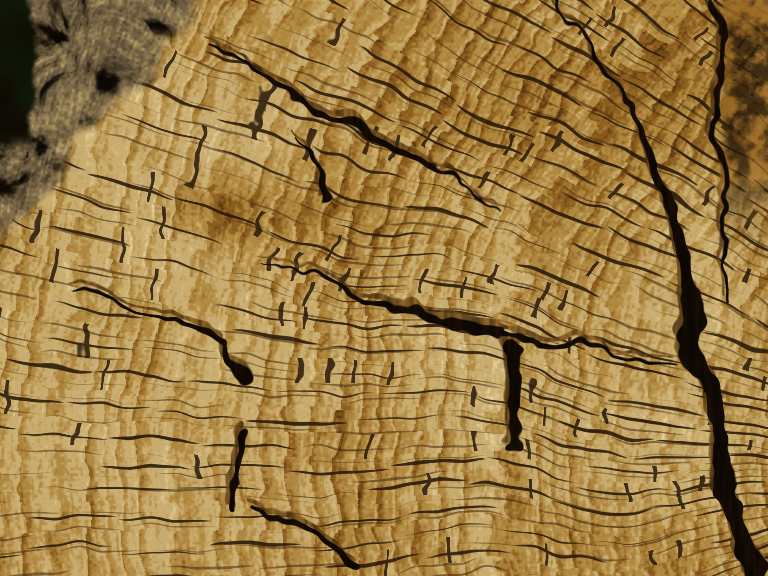
A Shadertoy shader for this texture:

```glsl
const vec3 BLACK = vec3(0.06, 0.035, 0.012);
const vec3 UMBER = vec3(0.33, 0.20, 0.06);
const vec3 BROWN = vec3(0.55, 0.37, 0.12);
const vec3 OCHRE = vec3(0.69, 0.535, 0.25);
const vec3 STRAW = vec3(0.79, 0.68, 0.44);
const vec3 CREAM = vec3(0.90, 0.82, 0.61);
const vec3 GREY = vec3(0.53, 0.45, 0.31);
const vec2 PITH = vec2(2.25, 0.12);

float hash(vec2 p) {
    return fract(sin(dot(p, vec2(127.1, 311.7))) * 43758.5453);
}

float noise(vec2 p) {
    vec2 i = floor(p), f = fract(p);
    f = f * f * (3.0 - 2.0 * f);
    vec2 e = vec2(0.0, 1.0);
    return mix(mix(hash(i), hash(i + e.yx), f.x),
               mix(hash(i + e.xy), hash(i + e.yy), f.x), f.y);
}

float fbm(vec2 p) {
    float sum = 0.0, amp = 0.5;
    for (int i = 0; i < 5; i++) {
        sum += amp * noise(p);
        p = p * 2.03 + 7.3;
        amp *= 0.5;
    }
    return sum;
}

vec2 wobble(vec2 p, float scale) {
    return vec2(noise(p * scale), noise(p * scale + 31.7)) - 0.5;
}

// 1 inside a line of half width w, soft at the edge
float stroke(float d, float w, float soft) {
    return 1.0 - smoothstep(w - soft, w + soft, d);
}

// Distance to a tapering split, negative inside
float split(vec2 p, vec2 a, vec2 b, float wa, float wb) {
    vec2 ab = b - a;
    float h = clamp(dot(p - a, ab) / dot(ab, ab), 0.0, 1.0);
    return length(p - a - ab * h) - mix(wa, wb, h);
}

// Broken radial checks; polar = (radius, angle)
float checks(vec2 polar, float count, float width, float soft) {
    float v = polar.y * count, row = floor(v);
    float s = polar.x * 6.0 + hash(vec2(row, count)) * 9.0;
    float k = hash(vec2(row, floor(s) + count));
    float d = abs(fract(v) - 0.5 - (k - 0.5) * 0.5) * polar.x / count;
    float w = width * (0.3 + 1.1 * hash(vec2(k, row))) * sqrt(sin(3.1416 * fract(s)));
    return stroke(d, w, soft) * step(0.2, k) * smoothstep(0.0, 0.0015, w);
}

// Large splits across the whole face
float splits(vec2 p) {
    p += 0.035 * wobble(p, 13.0) + 0.012 * wobble(p, 50.0);
    float d = split(p, vec2(0.95, 1.00), vec2(1.07, 0.85), 0.002, 0.004);
    d = min(d, split(p, vec2(1.07, 0.85), vec2(1.16, 0.65), 0.004, 0.009));
    d = min(d, split(p, vec2(1.16, 0.65), vec2(1.20, 0.43), 0.009, 0.017));
    d = min(d, split(p, vec2(1.20, 0.43), vec2(1.31, 0.00), 0.015, 0.021));
    d = min(d, split(p, vec2(1.25, 1.00), vec2(1.26, 0.48), 0.006, 0.003));
    d = min(d, split(p, vec2(0.13, 0.49), vec2(0.40, 0.42), 0.002, 0.007));
    d = min(d, split(p, vec2(0.46, 0.54), vec2(0.87, 0.42), 0.001, 0.010));
    d = min(d, split(p, vec2(0.87, 0.42), vec2(1.19, 0.37), 0.006, 0.002));
    d = min(d, split(p, vec2(0.36, 0.93), vec2(0.64, 0.76), 0.002, 0.008));
    d = min(d, split(p, vec2(0.64, 0.76), vec2(0.87, 0.65), 0.007, 0.001));
    d = min(d, split(p, vec2(0.89, 0.39), vec2(0.89, 0.22), 0.013, 0.006));
    d = min(d, split(p, vec2(0.40, 0.42), vec2(0.42, 0.35), 0.005, 0.010));
    d = min(d, split(p, vec2(0.42, 0.25), vec2(0.41, 0.13), 0.008, 0.004));
    d = min(d, split(p, vec2(0.52, 0.76), vec2(0.56, 0.67), 0.002, 0.007));
    return min(d, split(p, vec2(0.45, 0.13), vec2(0.61, 0.02), 0.003, 0.008));
}

vec3 woodRamp(float t) {
    vec3 c = mix(UMBER, BROWN, smoothstep(-0.1, 0.2, t));
    c = mix(c, OCHRE, smoothstep(0.2, 0.47, t));
    c = mix(c, STRAW, smoothstep(0.47, 0.75, t));
    return mix(c, CREAM, smoothstep(0.8, 1.15, t));
}

void mainImage(out vec4 fragColor, in vec2 fragCoord) {
    vec2 p = fragCoord / iResolution.y;
    float soft = max(0.001, 0.6 / iResolution.y);

    // Warped polar frame around the pith
    vec2 d = PITH - p - 0.05 * wobble(p, 4.0) - 0.012 * wobble(p, 24.0);
    vec2 polar = vec2(length(d), atan(d.y, d.x));

    // Growth rings, shifted from wedge to wedge
    float wedge = floor(polar.y * 38.0);
    float u = polar.x * 23.0 + 1.6 * noise(vec2(polar.x * 9.0, 2.0))
            + 0.35 * hash(vec2(wedge, 5.0)) + 0.25 * noise(p * 60.0);
    float ring = floor(u), f = fract(u);
    float block = hash(vec2(ring, wedge));

    // Tone of the sawn face
    float grain = noise(p * 210.0) + noise(vec2(polar.x * 230.0, polar.y * 70.0)) - 1.0;
    float tone = 0.63 + 0.6 * (fbm(p * 5.0) - 0.5) + 0.26 * grain + 0.12 * (block - 0.5);
    tone -= (0.14 + 0.25 * hash(vec2(ring, 3.0))) * smoothstep(0.45, 0.95, f);
    tone += 0.14 * stroke(abs(f - 0.12), 0.06, 0.06);
    tone += 0.16 * (1.0 - smoothstep(0.0, 0.5, p.x));
    tone -= 0.4 * exp(-dot(p - vec2(0.39, 0.63), (p - vec2(0.39, 0.63)) * vec2(110.0, 300.0)));
    tone -= 0.2 * smoothstep(0.25, 0.0, length(p - vec2(1.05, 0.9)) - 0.05);
    vec3 col = woodRamp(tone);

    // Ring steps and radial checks
    float stepMark = stroke(abs(f - 0.5) / 23.0, 0.004 * block, soft) * step(0.87, block);
    float fine = checks(polar, 38.0, 0.0027, soft);
    float faint = checks(polar + vec2(0.0, 0.3), 57.0, 0.0016, soft);
    col = mix(col, UMBER * 0.8, 0.55 * faint);
    col = mix(col, mix(BLACK, UMBER, 0.35), max(0.88 * fine, 0.85 * stepMark));

    // Crumbly wood at the right edge
    float crumbs = fbm(p * 38.0);
    float edge = smoothstep(1.255, 1.275, p.x + 0.02 * crumbs) * smoothstep(0.55, 0.75, p.y);
    col = mix(col, mix(UMBER * 0.5, BROWN * 1.1, smoothstep(0.3, 0.65, crumbs)), 0.85 * edge);

    // Splits with a lit, striped wall on the upper left
    float gap = splits(p);
    float wall = stroke(splits(p + vec2(0.007, -0.013)), 0.0, 0.002);
    float stripes = noise(vec2(p.x * 190.0, p.y * 25.0));
    col = mix(col, mix(UMBER * 0.6, BROWN, stripes), 0.85 * wall);
    col = mix(col, BLACK * (0.6 + stripes), stroke(gap, 0.0, soft * 1.5));

    // Grey bark and the shadow beyond it
    float rim = p.y - 0.60 - 1.15 * p.x + 0.16 * (fbm(p * 9.0) - 0.5);
    float rough = fbm(p * 28.0 + 3.0 * wobble(p, 12.0));
    vec3 bark = mix(BLACK, GREY, smoothstep(0.26, 0.5, rough));
    bark = mix(bark, STRAW, 0.7 * smoothstep(0.52, 0.72, rough)) * (0.8 + 0.3 * grain);
    col = mix(col, bark, smoothstep(-0.03, 0.02, rim));
    float shade = 0.06 - p.x + 0.05 * (fbm(p * 14.0) - 0.5);
    vec3 leaf = mix(BLACK, vec3(0.06, 0.11, 0.03), noise(p * 18.0));
    col = mix(col, leaf, smoothstep(-0.008, 0.008, shade) * smoothstep(0.73, 0.77, p.y));

    fragColor = vec4(clamp(col, 0.0, 1.0), 1.0);
}
```
